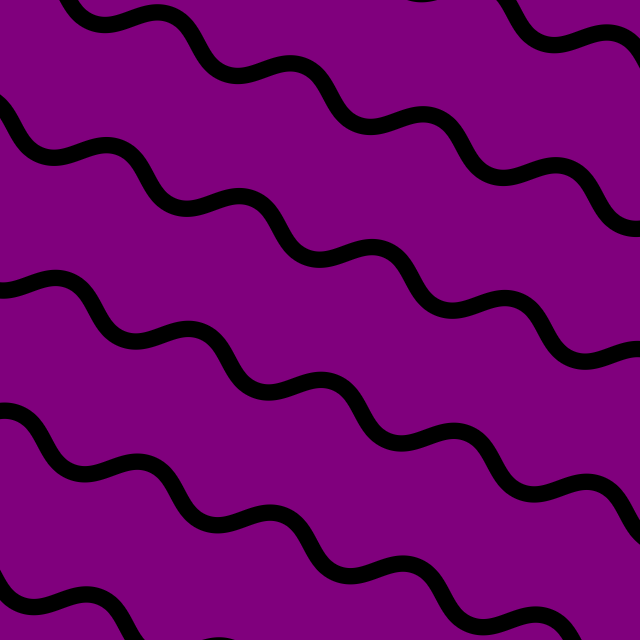
A WebGL 2 fragment shader for this pattern:

```glsl
#version 300 es
precision highp float;
// Black wavy stripes on purple, tilted down to the right. The plane is rotated,
// folded into one square tile per wave, and each stripe is drawn from the
// distance to a slightly sharpened sine curve.

#define TILES 4.5                   // waves per canvas side, along and across
#define TILT_DEGREES 21.0           // downward slope of the stripes
#define ANCHOR vec2(0.2051, 0.9708) // a rising mid-crossing of one wave
#define AMPLITUDE 0.125             // crest height, in tiles
#define SHARPEN 0.027               // third harmonic, steepens the flanks
#define STROKE 0.115                // line width, in tiles
#define PURPLE vec3(0.5, 0.0, 0.49)
#define BLACK vec3(0.0)

uniform vec2 u_resolution;
out vec4 fragColor;

const float TAU = 6.2831853;

// Height (x) and slope (y) of the wave, whose period is one tile.
vec2 wave(float x) {
    float a = TAU * x;
    float height = sin(a) + SHARPEN * sin(3.0 * a);
    float slope = TAU * (cos(a) + 3.0 * SHARPEN * cos(3.0 * a));
    return AMPLITUDE / (1.0 - SHARPEN) * vec2(height, slope);
}

// Distance to the wave, sliding a foot point towards the perpendicular.
float waveDistance(vec2 p) {
    float foot = p.x;
    for (int i = 0; i < 6; i++) {
        vec2 w = wave(foot);
        foot -= (foot - p.x + (w.x - p.y) * w.y) / (1.0 + w.y * w.y);
    }
    return length(vec2(foot, wave(foot).x) - p);
}

void main() {
    vec2 uv = gl_FragCoord.xy / u_resolution.y;

    // Tile coordinates: x along the stripes, y across them.
    float tilt = radians(TILT_DEGREES);
    vec2 along = vec2(cos(tilt), -sin(tilt));
    vec2 across = vec2(sin(tilt), cos(tilt));
    vec2 offset = (uv - ANCHOR) * TILES;
    vec2 p = vec2(dot(offset, along), dot(offset, across));

    // Fold to the nearest stripe.
    p = fract(p + 0.5) - 0.5;

    // Stroke with an edge one pixel wide.
    float pixel = TILES / u_resolution.y;
    float edge = waveDistance(p) - 0.5 * STROKE;
    float ink = clamp(0.5 - edge / pixel, 0.0, 1.0);
    fragColor = vec4(mix(PURPLE, BLACK, ink), 1.0);
}
```
